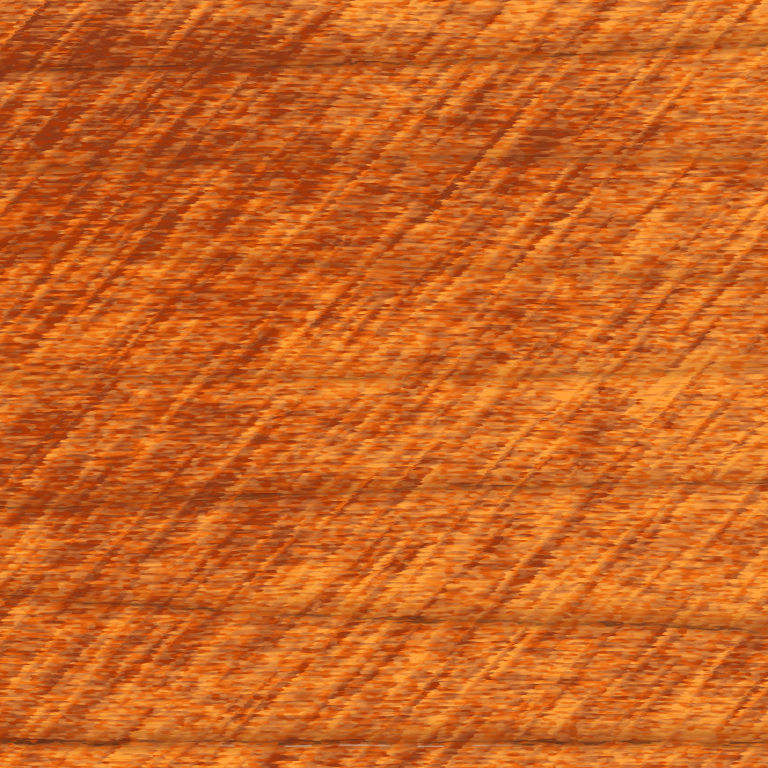
Reproduce this texture procedurally as a WebGL 1 fragment shader.

```glsl
precision highp float;
// Polished reddish-orange wood with fine diagonal shimmer and broken dark veins.
// Stretched, smoothly blended cellular noise makes the fibres, streaks and bands;
// the summed tone is coloured by a dull and a vivid ramp, then veins are laid on top.
uniform vec2 u_resolution;

#define FIBRE_CELLS vec2(36.0, 255.0)
#define FLECK_CELLS vec2(105.0, 330.0)
#define STREAK_CELLS vec2(10.0, 135.0)
#define FIGURE_CELLS vec2(4.0, 48.0)
#define STREAK_ANGLE 0.82
#define FIBRE_CONTRAST 0.72
#define FLECK_CONTRAST 0.68
#define STREAK_CONTRAST 0.45
#define BAND_CONTRAST 0.42
#define VEIN_COUNT 7
#define VEIN_SPACING 0.148
#define BASE_TONE 0.46

float hash(vec2 p) {
  vec3 q = fract(vec3(p.xyx) * vec3(0.1031, 0.1030, 0.0973));
  q += dot(q, q.yzx + 33.33);
  return fract((q.x + q.y) * q.z);
}

// Random cell values blended by distance to the cell points, about -0.5 to 0.5.
float cellTone(vec2 p) {
  vec2 cell = floor(p);
  vec2 local = p - cell;
  float total = 0.0;
  float weights = 0.0;
  for (int j = -1; j <= 1; j++) {
    for (int i = -1; i <= 1; i++) {
      vec2 offset = vec2(float(i), float(j));
      vec2 id = cell + offset + 200.0;
      vec2 point = vec2(hash(id), hash(id + 57.3)) * 0.8 + 0.1;
      vec2 d = offset + point - local;
      float w = exp(-7.0 * dot(d, d));
      total += w * hash(id + 131.7);
      weights += w;
    }
  }
  return total / weights - 0.5;
}

float blob(vec2 p, vec2 center, vec2 size) {
  vec2 d = (p - center) / size;
  return exp(-dot(d, d));
}

vec3 ramp(vec3 dark, vec3 mid, vec3 light, float t) {
  vec3 lower = mix(dark, mid, min(2.0 * t, 1.0));
  return mix(lower, light, max(2.0 * t - 1.0, 0.0));
}

// Height of a vein's centre line, gently tilted and wavy.
float veinHeight(float index, float x) {
  float tilt = -0.05 * sin(1.95 * index);
  float bulge = 0.033 * sin(0.5236 * index);
  float wave = min(index, 1.0) * 0.004 * sin(6.0 * x + index * 2.3);
  wave += 0.0008 * sin(31.0 * x + index);
  return 0.034 + index * VEIN_SPACING + bulge + tilt * (x - 0.5) + wave;
}

void main() {
  vec2 uv = gl_FragCoord.xy / u_resolution;

  // Horizontal fibres, short flecks and a faint regular weave
  vec2 grain = uv + vec2(0.0, 0.004 * sin(6.0 * uv.x + 4.0 * uv.y));
  float fibre = cellTone(grain * FIBRE_CELLS);
  float fleck = cellTone(grain * FLECK_CELLS + 37.0);
  float weave = sin(6.2832 * 180.0 * grain.y + 3.0 * fibre);

  // Diagonal streaks, made ragged by sliding them along the rows
  vec2 ragged = uv + vec2(0.006 * fibre + 0.006 * fleck + 0.0015 * weave, 0.0);
  float c = cos(STREAK_ANGLE);
  float s = sin(STREAK_ANGLE);
  vec2 slanted = vec2(c * ragged.x + s * ragged.y, c * ragged.y - s * ragged.x);
  float streak = cellTone(slanted * STREAK_CELLS + 90.0);
  float figure = cellTone(slanted * FIGURE_CELLS + 60.0);
  // Sparse strong streaks, beaded by the rows
  float accent = sign(streak) * smoothstep(0.20, 0.38, abs(streak)) * (0.7 + 0.3 * weave);

  // Broad bands and large areas of light and shade
  float band = cellTone(vec2(1.5, 8.0) * grain + 11.0);
  float thinBand = cellTone(vec2(3.5, 34.0) * grain + 23.0);
  float shade = blob(uv, vec2(0.25, 0.65), vec2(0.45, 0.17));
  float leftShade = blob(uv, vec2(0.0, 0.36), vec2(0.28, 0.05));
  float glow = blob(uv, vec2(0.85, 0.34), vec2(0.45, 0.20));
  float corner = blob(uv, vec2(0.0, 1.0), vec2(0.55, 0.25));

  float tone = BASE_TONE + 0.22 * (uv.x - 0.5) + 0.22 * glow - 0.17 * corner;
  tone -= 0.23 * shade + 0.20 * leftShade;
  tone += FIBRE_CONTRAST * fibre + FLECK_CONTRAST * fleck + 0.09 * weave;
  tone += STREAK_CONTRAST * (streak + 0.7 * figure) + 0.26 * accent;
  tone += BAND_CONTRAST * (band + 0.6 * thinBand);
  tone = clamp(tone, -0.25, 1.2);

  // Dull and vivid colour ramps
  float dullness = 0.57 + 1.8 * fleck - 0.8 * fibre - 0.12 * weave - 0.2 * accent;
  dullness += 0.40 * corner + 0.15 * (uv.x - 0.5) - 0.30 * shade;
  vec3 dull = ramp(vec3(0.64, 0.30, 0.13), vec3(0.80, 0.45, 0.21), vec3(0.94, 0.58, 0.24), tone);
  vec3 vivid = ramp(vec3(0.75, 0.28, 0.04), vec3(0.91, 0.41, 0.07), vec3(0.97, 0.57, 0.17), tone);
  vec3 color = mix(vivid, dull, clamp(dullness, 0.0, 1.0));

  // Dark veins in broken strokes, each with a soft shadow above
  float line = 0.0;
  float shadow = 0.0;
  for (int i = 0; i < VEIN_COUNT; i++) {
    float index = float(i);
    float strength = mix(0.35, 0.75, smoothstep(1.0, 2.0, abs(index - 3.7)));
    strength += i == 0 ? 0.2 : 0.0;
    float d = uv.y - veinHeight(index, uv.x) + 0.005 * fibre + 0.003 * fleck;
    float strokes = sin(19.0 * uv.x + index * 4.1) + sin(47.0 * uv.x + index * 1.7);
    float gaps = clamp(0.55 + 0.25 * strokes + 0.8 * fleck, 0.0, 1.0);
    line = max(line, strength * gaps * exp(-d * d / 0.000005));
    float reach = d > 0.0 ? 0.020 : 0.008;
    shadow = max(shadow, strength * exp(-d * d / (reach * reach)));
  }
  float mottle = clamp(0.8 + 1.2 * fibre + 0.8 * thinBand, 0.0, 1.4);
  color = mix(color, vec3(0.50, 0.19, 0.06), 0.46 * shadow * mottle);
  color = mix(color, vec3(0.34, 0.14, 0.07), 0.85 * line);

  // Pale dashed thread just below the lowest vein
  float threadOffset = uv.y - veinHeight(0.0, uv.x) + 0.005;
  float span = smoothstep(0.25, 0.32, uv.x) * (1.0 - smoothstep(0.62, 0.70, uv.x));
  float dashes = smoothstep(-0.3, 0.3, sin(70.0 * uv.x) + 0.8 * sin(113.0 * uv.x + 1.0));
  float thread = exp(-threadOffset * threadOffset / 0.0000015) * span * dashes;
  color = mix(color, vec3(0.80, 0.64, 0.54), 0.8 * thread);

  gl_FragColor = vec4(clamp(color, 0.0, 1.0), 1.0);
}
```
